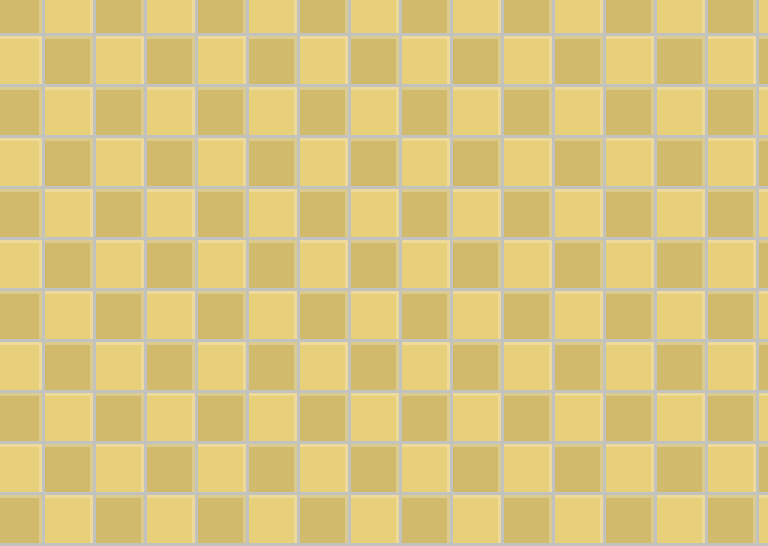
A Shadertoy shader for this pattern:

```glsl
// Checkerboard of two-tone yellow tiles with grey grout and lit top and right edges.

const float ROWS = 364.0 / 34.0;             // tiles per canvas height
const vec2 GRID_ORIGIN = vec2(29.0, 1.0) / 34.0; // first grout crossing, in tiles
const float GROUT_WIDTH = 2.0 / 34.0;        // in tiles
const float BEVEL_WIDTH = 2.0 / 34.0;
const float BEVEL_GLOW = 0.24;

const vec3 DARK_TILE = vec3(0.82, 0.73, 0.42);
const vec3 LIGHT_TILE = vec3(0.91, 0.81, 0.48);
const vec3 GROUT = vec3(0.76, 0.76, 0.75);

// Coverage of an axis-aligned box, smoothed over one pixel.
float boxMask(vec2 p, vec2 lo, vec2 hi, float pixel) {
    vec2 inside = min(p - lo, hi - p);
    vec2 cover = clamp(inside / pixel + 0.5, 0.0, 1.0);
    return cover.x * cover.y;
}

// Base colour alternating with the parity of the cell.
vec3 checkerColor(vec2 cell, vec3 evenColor, vec3 oddColor) {
    return mix(evenColor, oddColor, mod(cell.x + cell.y, 2.0));
}

// One tile in its unit cell: grout around it, bevel on top and right.
vec3 shadeTile(vec2 p, vec3 base, float pixel) {
    vec2 lo = vec2(0.5 * GROUT_WIDTH);
    vec2 hi = 1.0 - lo;
    float tile = boxMask(p, lo, hi, pixel);
    float face = boxMask(p, lo, hi - BEVEL_WIDTH, pixel);
    vec3 bevel = mix(base, vec3(1.0), BEVEL_GLOW);
    // The face touches the grout on two sides, so blend by covered area.
    return GROUT * (1.0 - tile) + bevel * (tile - face) + base * face;
}

void mainImage(out vec4 fragColor, in vec2 fragCoord) {
    float pixel = ROWS / iResolution.y;
    vec2 grid = fragCoord * pixel - GRID_ORIGIN;
    vec3 base = checkerColor(floor(grid), LIGHT_TILE, DARK_TILE);
    fragColor = vec4(shadeTile(fract(grid), base, pixel), 1.0);
}
```
